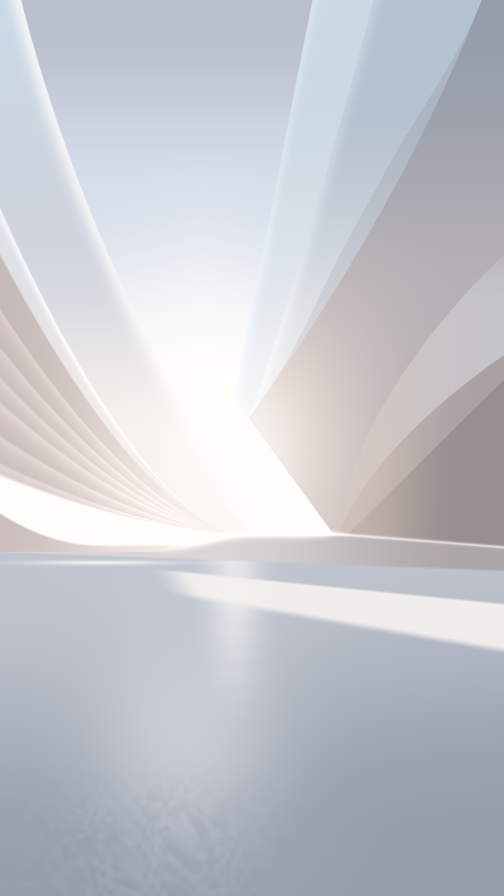
Reproduce this background procedurally as a WebGL 2 fragment shader.

```glsl
#version 300 es
// Pale curved walls sweeping toward a bright opening above a glossy floor.
precision highp float;

#define HORIZON 0.596
#define LIGHT_POS vec2(0.46, 0.505)
#define FOLD_END 0.48
#define FOLD_POWER 1.65
#define GLOW_SIZE 0.16
#define RIPPLE 0.05
#define WHITE vec3(1.0, 0.995, 0.985)
#define COOL vec3(0.73, 0.75, 0.80)
#define SLATE vec3(0.59, 0.62, 0.67)
#define TAUPE vec3(0.60, 0.56, 0.56)

uniform vec2 u_resolution;
out vec4 fragColor;

float hash(vec2 p) {
  return fract(sin(dot(p, vec2(127.1, 311.7))) * 43758.5453);
}

float noise(vec2 p) {
  vec2 i = floor(p), f = fract(p);
  f = f * f * (3.0 - 2.0 * f);
  return mix(mix(hash(i), hash(i + vec2(1, 0)), f.x),
             mix(hash(i + vec2(0, 1)), hash(i + vec2(1, 1)), f.x), f.y);
}

// Antialiased half plane: 1 where d is positive.
float cover(float d) {
  float w = 0.9 / u_resolution.x;
  return smoothstep(-w, w, d);
}

// Soft band around zero.
float glow(float d, float size) {
  return exp(-d * d / (size * size));
}

vec3 backWall(vec2 p) {
  vec3 c = mix(COOL, vec3(0.84, 0.87, 0.92), smoothstep(0.02, 0.22, p.y));
  return mix(c, WHITE, smoothstep(0.16, 0.42, p.y - 0.15 * abs(p.x - 0.4)));
}

// Curtain on the left, with folds that gather at the opening.
vec3 leftWall(vec3 c, vec2 p) {
  float edge = 0.042 + 0.452 * p.y + 0.556 * p.y * p.y - p.x;
  vec3 sheet = mix(vec3(0.79, 0.85, 0.90), vec3(0.81, 0.83, 0.87), smoothstep(0.0, 0.25, p.y));
  sheet = mix(sheet, vec3(0.97, 0.94, 0.92), smoothstep(0.25, 0.5, p.y));
  sheet = mix(sheet, WHITE, 0.75 * glow(edge, 0.022));
  c = mix(c, sheet, cover(edge));

  float u = min(p.x / FOLD_END, 0.97);
  float fold = HORIZON - (HORIZON - p.y) / pow(1.0 - u, FOLD_POWER);
  float inside = cover(edge);
  vec3 lining = mix(vec3(0.87, 0.88, 0.90), vec3(0.96, 0.93, 0.91), smoothstep(0.0, 0.25, p.x));
  lining += 0.08 * glow(fold - 0.235, 0.012);
  c = mix(c, lining, inside * cover((fold - 0.232) * 0.5));

  vec3 cloth = mix(vec3(0.79, 0.74, 0.73), vec3(0.96, 0.92, 0.90), smoothstep(-0.02, 0.42, p.x));
  float pleat = 0.0;
  for (int i = 0; i < 6; i++) {
    float k = float(i);
    float d = fold - 0.345 - 0.034 * k - 0.012 * hash(vec2(k, 3.0));
    pleat += smoothstep(-0.003, 0.003, d) * exp(-max(d, 0.0) * 55.0);
  }
  cloth += (0.10 * pleat - 0.015) * smoothstep(0.48, 0.3, p.x);
  c = mix(c, cloth, inside * cover((fold - 0.284) * 0.5));

  // Bright ribbon at the foot and the rim beneath it.
  float rise = 1.0 - min(p.x / 0.2, 1.0);
  float foot = p.y - 0.573 - 0.036 * (1.0 - rise * rise);
  c = mix(c, WHITE, cover((fold - 0.53) * 0.5) * inside);
  vec3 rim = mix(vec3(0.80, 0.75, 0.74), vec3(0.92, 0.89, 0.87), smoothstep(0.0, 0.3, p.x));
  return mix(c, rim, cover(foot) * cover(0.4 - p.x));
}

// Overlapping planes on the right, back to front.
vec3 rightWall(vec3 c, vec2 p) {
  float t = p.y, s = max(HORIZON - t, 0.0);
  float body = cover(p.x - 0.463 - 1.3 * (t - 0.443));
  float low = smoothstep(0.1, 0.46, t);
  float beam = p.x - 0.62 + 0.35 * t;
  vec3 tone = mix(vec3(0.80, 0.85, 0.89), vec3(0.92, 0.93, 0.95), low);
  c = mix(c, tone + 0.04 * glow(beam, 0.012), body * cover(beam));

  float pane = p.x - 0.741 + 0.46 * t + 0.14 * t * t;
  tone = mix(vec3(0.71, 0.76, 0.81), vec3(0.92, 0.92, 0.93), low);
  c = mix(c, tone + 0.05 * glow(pane, 0.015), body * cover(pane));

  float slab = p.x - 0.956 + 0.70 * t + 0.62 * t * t;
  float strip = slab + 0.035 * smoothstep(0.0, 0.2, t) * smoothstep(0.45, 0.25, t);
  c = mix(c, mix(vec3(0.67, 0.71, 0.76), vec3(0.86, 0.85, 0.86), low), body * cover(strip));
  tone = mix(SLATE, vec3(0.71, 0.69, 0.71), smoothstep(0.03, 0.34, t));
  tone = mix(tone, vec3(0.87, 0.81, 0.78), smoothstep(0.95, 0.5, p.x) * smoothstep(0.2, 0.46, t));
  c = mix(c, tone, body * cover(slab));

  float sliver = p.x - 0.667 - 0.297 * s - 2.47 * s * s;
  tone = mix(vec3(0.82, 0.77, 0.75), vec3(0.77, 0.77, 0.79), smoothstep(0.7, 1.0, p.x));
  c = mix(c, tone, body * cover(sliver) * smoothstep(0.25, 0.34, t));
  tone = mix(vec3(0.80, 0.74, 0.71), vec3(0.67, 0.63, 0.64), smoothstep(0.68, 0.95, p.x));
  c = mix(c, tone, body * cover(p.x - 0.671 - 0.75 * s - 4.5 * s * s));
  tone = mix(vec3(0.76, 0.70, 0.67), TAUPE, smoothstep(0.68, 0.92, p.x));
  return mix(c, tone, body * cover(p.x - 0.69 - 1.8 * s));
}

vec3 floorColor(vec2 p) {
  vec3 c = mix(vec3(0.75, 0.77, 0.81), SLATE, smoothstep(0.64, 0.98, p.y + 0.06 * p.x));
  // Wide sheen and a narrow reflection of the opening.
  c = mix(c, vec3(0.86, 0.87, 0.90), 0.65 * glow(p.x - 0.37, 0.19) * glow(p.y - 0.82, 0.13));
  float shimmer = 0.8 + 0.2 * noise(p * vec2(12.0, 190.0));
  c = mix(c, WHITE, 0.65 * shimmer * glow(p.x - 0.465, 0.05) * smoothstep(0.83, 0.65, p.y));
  float wet = glow(p.x - 0.3, 0.2) * smoothstep(0.83, 0.93, p.y);
  c += RIPPLE * wet * (noise(p * vec2(75.0, 150.0) + 4.0 * noise(p * 18.0)) - 0.5);

  // Slanted patch of light.
  float top = p.y - 0.634 - 0.056 * (p.x - 0.3);
  float bottom = 0.664 + 0.097 * (p.x - 0.35) - p.y;
  float patchMask = smoothstep(-0.001, 0.003, top) * smoothstep(-0.004, 0.006, bottom);
  patchMask *= smoothstep(0.0, 0.09, p.x - 0.29 - 1.2 * max(top, 0.0));
  c = mix(c, vec3(0.96, 0.945, 0.93), 0.92 * patchMask);
  c = mix(c, WHITE, 0.75 * glow(p.y - 0.628, 0.0025) * glow(p.x - 0.2, 0.15));

  // Low step in front of the walls.
  vec3 ledge = mix(vec3(0.86, 0.84, 0.83), vec3(0.68, 0.65, 0.66), smoothstep(0.4, 0.95, p.x));
  return mix(c, ledge, cover(0.616 + 0.021 * p.x - p.y));
}

void main() {
  // Canvas fractions, measured down from the top.
  vec2 p = gl_FragCoord.xy / u_resolution;
  p.y = 1.0 - p.y;

  vec3 color = rightWall(leftWall(backWall(p), p), p);
  float halo = length((p - LIGHT_POS) * vec2(1.0, 1.5));
  color = mix(color, WHITE, 0.85 * glow(halo, GLOW_SIZE));

  float base = mix(0.616, 0.598, smoothstep(0.3, 0.5, p.x)) + 0.045 * max(p.x - 0.667, 0.0);
  color = mix(color, floorColor(p), cover((p.y - base) * 1.8));
  float seam = smoothstep(0.28, 0.42, p.x) * mix(1.0, 0.7, smoothstep(0.65, 0.72, p.x));
  float thickness = mix(0.005, 0.0018, smoothstep(0.6, 0.7, p.x));
  color = mix(color, WHITE, seam * glow(p.y - base + 0.002, thickness));
  fragColor = vec4(clamp(color, 0.0, 1.0), 1.0);
}
```
